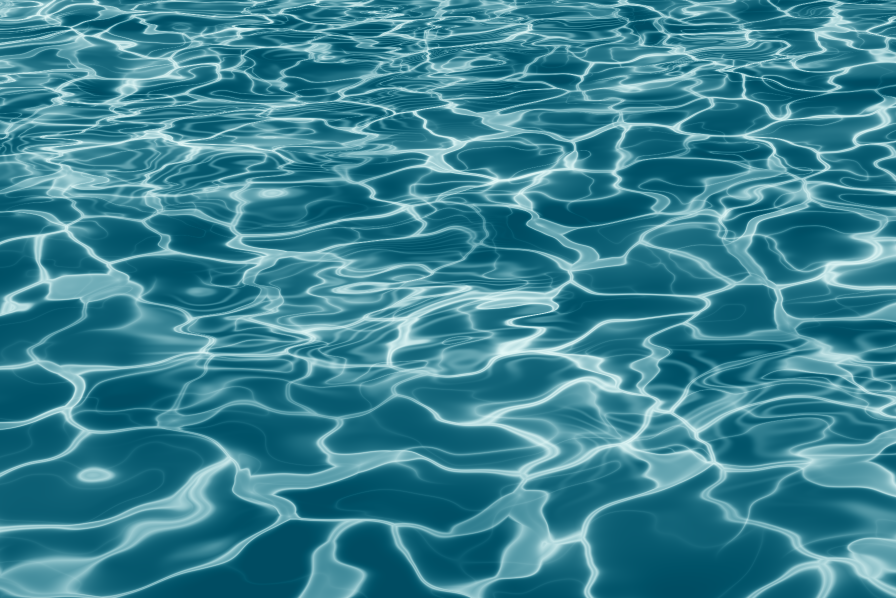
This texture is drawn by a WebGL 1 fragment shader. Its source:

```glsl
precision highp float;
// Sunlit pool water: a bright caustic net receding in perspective, with ripples.
uniform vec2 u_resolution;

#define HORIZON 1.7      // height where the water plane would vanish
#define CELLS vec2(6.4, 18.0) // caustic cells across and into the depth
#define WARP 0.44        // bending of the net
#define THIN 0.014       // width of the finest caustic line
#define SWELL 0.10       // extra width of the pale pools of light
#define RINGS 62.0       // density of the ripple rings
#define GAIN 1.2         // overall light
#define DEEP vec3(-0.015, 0.3, 0.385)
#define GLINT vec3(0.93, 1.0, 0.99)

float hash(vec2 p) {
  return fract(sin(dot(p, vec2(127.1, 311.7))) * 43758.545);
}

vec2 hash2(vec2 p) {
  return vec2(hash(p), hash(p + 57.3));
}

float noise(vec2 p) {
  vec2 i = floor(p), f = fract(p);
  f = f * f * f * (f * (f * 6.0 - 15.0) + 10.0);
  vec2 e = vec2(1.0, 0.0);
  return mix(mix(hash(i), hash(i + e.xy), f.x),
             mix(hash(i + e.yx), hash(i + e.xx), f.x), f.y);
}

vec2 noise2(vec2 p) {
  return vec2(noise(p), noise(p + 31.7)) - 0.5;
}

// Distances to the three nearest scattered points
vec3 nearest(vec2 p) {
  vec2 cell = floor(p);
  vec3 d = vec3(9.0);
  for (int j = -1; j <= 1; j++) {
    for (int i = -1; i <= 1; i++) {
      vec2 c = cell + vec2(float(i), float(j));
      float r = length(c + 0.08 + 0.84 * hash2(c) - p);
      if (r < d.x) d = vec3(r, d.xy);
      else if (r < d.y) d = vec3(d.x, r, d.y);
      else d.z = min(d.z, r);
    }
  }
  return d;
}

// Net of folded light: rimmed bands that swell into pools, plus a soft halo
float causticNet(vec2 p, float swelling) {
  vec3 d = nearest(p);
  float edge = 0.5 * (d.y - d.x);
  float width = THIN + SWELL * swelling * smoothstep(0.55, 0.92, noise(p * 1.7 + 8.0));
  float strength = mix(0.25, 1.25, noise(p * 1.1 + 20.0));
  float fill = 1.0 - smoothstep(width, width + 0.02, edge);
  float rim = exp(-abs(edge - width) * 60.0);
  float halo = exp(-edge * 9.0);
  float knot = exp(-(d.z - d.x) * 11.0);
  return strength * (0.55 * fill + 1.15 * rim + 0.2 * halo) + 0.5 * knot;
}

// Thin bright threads along the level line of a noise field
float threads(vec2 p) {
  float level = abs(noise(p) - 0.5);
  return exp(-level * 36.0) + 0.2 * exp(-level * 9.0);
}

float waterLight(vec2 uv) {
  // Perspective plane, leaning up toward the right
  float aspect = u_resolution.x / u_resolution.y;
  float x = uv.x - 0.5 * aspect;
  float depth = 1.0 / (HORIZON - uv.y);
  vec2 plane = vec2(x, 1.0) * depth * CELLS;
  plane.y -= 0.22 * max(plane.x, -1.0);
  float far = smoothstep(0.2, 0.9, uv.y);

  // Refraction by slow swell, short waves and flat far ripples
  vec2 bent = plane + 2.0 * WARP * noise2(plane * 0.9);
  bent += WARP * 0.75 * noise2(plane * 2.3 + 5.0);
  float chop = smoothstep(0.4, 0.65, noise(plane * 0.55 + 40.0)) * smoothstep(0.1, 0.4, uv.y);
  bent += (0.15 + 0.55 * chop) * vec2(0.7, 0.25) * noise2(plane * vec2(1.1, 5.0) + 11.0).x;

  float net = causticNet(bent, 1.0 - 0.4 * far);
  float gather = smoothstep(0.3, 0.65, noise(plane * 0.8 + 70.0));
  float fine = threads(bent * vec2(1.3, 1.7) + 3.0) * gather;
  float finest = threads(bent * vec2(2.2, 3.0) + 37.0) * mix(0.15, 1.0, max(chop, far * gather));

  // Rings of close ripples, gathered in patches
  float height = noise(bent * vec2(0.55, 0.9) + 15.0) + 0.3 * noise(plane * vec2(0.8, 1.8));
  float rings = pow(0.5 + 0.5 * sin(height * RINGS), 4.0) * chop;

  // Broad variation of the depth and hazy sky streaks far away
  float broad = noise(plane * 0.9 + 90.0);
  float haze = far * smoothstep(0.45, 0.9, noise(plane * vec2(0.5, 1.3) + 50.0));

  float sum = 0.88 * net + (0.6 + 0.25 * far) * fine + 0.5 * finest;
  sum += 0.36 * rings + 0.15 * haze + 0.13 * broad - 0.05;
  return 1.0 - exp(-GAIN * max(sum, 0.0));
}

void main() {
  // Four samples per pixel keep the thin lines smooth
  float light = 0.0;
  for (int j = 0; j < 2; j++) {
    for (int i = 0; i < 2; i++) {
      vec2 offset = 0.5 * vec2(float(i), float(j)) - 0.25;
      light += 0.25 * waterLight((gl_FragCoord.xy + offset) / u_resolution.y);
    }
  }
  vec3 tint = pow(vec3(light), vec3(1.25, 1.05, 1.0));
  gl_FragColor = vec4(mix(DEEP, GLINT, tint), 1.0);
}
```
